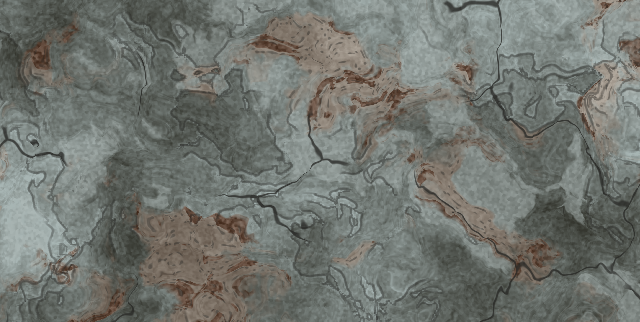
A Shadertoy shader for this texture:

```glsl
// Weathered slate: blue-grey stone with rust stains, split ledges and cracks.

const vec3 SLATE_DARK  = vec3(0.29, 0.305, 0.28);
const vec3 SLATE_LIGHT = vec3(0.57, 0.615, 0.605);
const vec3 TAN_DARK    = vec3(0.43, 0.37, 0.32);
const vec3 TAN_LIGHT   = vec3(0.65, 0.60, 0.55);
const vec3 RUST        = vec3(0.34, 0.23, 0.17);
const vec3 PALE        = vec3(0.63, 0.67, 0.66);
const vec3 CREVICE     = vec3(0.15, 0.15, 0.14);

vec2 hash2(vec2 c) {
    vec3 q = fract(c.xyx * vec3(0.1031, 0.1030, 0.0973));
    q += dot(q, q.yzx + 33.33);
    return fract((q.xx + q.yz) * q.zy);
}

// Cellular noise: nearest distance, second distance, blended cell value.
vec3 cells(vec2 p) {
    vec2 base = floor(p), f = p - base;
    float near = 4.0, second = 4.0, sum = 0.0, total = 0.0001;
    for (int j = -1; j <= 1; j++)
    for (int i = -1; i <= 1; i++) {
        vec2 o = vec2(i, j);
        vec2 r = o + 0.1 + 0.8 * hash2(base + o) - f;
        float d2 = dot(r, r), d = sqrt(d2);
        second = min(second, max(near, d));
        near = min(near, d);
        float w = max(0.0, 1.0 - d2);
        w *= w * w;
        sum += w * hash2(base + o + 71.0).x;
        total += w;
    }
    return vec3(near, second, sum / total);
}

// Octaves of the blended cell value, centred on 0.5.
float clouds(vec2 p, int octaves) {
    float sum = 0.0, total = 0.0, amp = 1.0;
    for (int i = 0; i < octaves; i++) {
        sum += amp * cells(p).z;
        total += amp;
        amp *= 0.58;
        p = mat2(1.6, 1.2, -1.2, 1.6) * p + 7.3;
    }
    return sum / total;
}

float blob(vec2 p, vec2 centre, vec2 radius) {
    vec2 q = (p - centre) / radius;
    return exp(-dot(q, q));
}

// Broad light and dark zones of the slab.
float toneZones(vec2 p) {
    return 0.40 * blob(p, vec2(1.65, 0.88), vec2(0.45, 0.30))
         + 0.30 * blob(p, vec2(0.95, 0.50), vec2(0.28, 0.16))
         + 0.45 * blob(p, vec2(0.06, 0.25), vec2(0.12, 0.09))
         - 0.50 * blob(p, vec2(0.68, 0.12), vec2(0.38, 0.20))
         - 0.32 * blob(p, vec2(0.30, 0.80), vec2(0.38, 0.16))
         - 0.28 * blob(p, vec2(1.80, 0.30), vec2(0.30, 0.14));
}

// Zones where iron stains gather.
float rustZones(vec2 p) {
    return blob(p, vec2(0.85, 0.82), vec2(0.25, 0.20))
         + blob(p, vec2(1.38, 0.80), vec2(0.20, 0.18))
         + blob(p, vec2(1.75, 0.74), vec2(0.16, 0.16))
         + blob(p, vec2(1.50, 0.20), vec2(0.24, 0.18))
         + blob(p, vec2(0.78, 0.39), vec2(0.13, 0.09))
         + 0.8 * blob(p, vec2(0.17, 0.52), vec2(0.15, 0.12));
}

// Soft line around zero distance.
float stroke(float d, float width) {
    return 1.0 - smoothstep(0.25 * width, width, abs(d));
}

void mainImage(out vec4 fragColor, in vec2 fragCoord) {
    vec2 p = fragCoord / iResolution.y;
    vec2 bend = vec2(clouds(p * 2.7, 4), clouds(p * 2.7 + 31.0, 4)) - 0.5;
    vec2 w = p + 0.45 * bend;

    // Stone tone: zones, clouds, tilted bedding streaks
    float streaks = clouds(mat2(0.97, 0.24, -0.24, 0.97) * w * vec2(5.0, 26.0), 4) - 0.5;
    float tone = 0.5 + toneZones(w) + 1.25 * (clouds(w * 2.6 + 3.0, 6) - 0.5) + 0.45 * streaks;

    // Split ledges along contours of a slow height field
    float height = clouds(w * 1.5 + 17.0, 5);
    float slope = max(length(vec2(dFdx(height), dFdy(height))) * iResolution.y, 0.35);
    float broken = smoothstep(0.45, 0.58, clouds(p * 4.0 + 53.0, 3));
    float shadow = 0.0, rim = 0.0;
    for (int i = 0; i < 3; i++) {
        float d = (height - 0.41 - 0.09 * float(i)) / slope;
        tone += 0.14 * (smoothstep(-0.005, 0.005, d) - 0.5);
        shadow += stroke(d, 0.006) * broken;
        rim += stroke(d - 0.007, 0.007) * broken;
    }

    // Rough relief lit from the upper left, and crisp grain
    vec2 lightStep = vec2(-0.004, 0.005);
    float relief = clouds(w * 17.0, 4) - clouds((w + lightStep) * 17.0, 4);
    float grain = cells(p * 125.0).z - 0.5;
    tone += 1.1 * relief + 0.32 * grain + 0.18 * rim;
    vec3 color = mix(SLATE_DARK, SLATE_LIGHT, clamp(tone, -0.3, 1.3));

    // Pale mineral patches
    float chalk = clouds(w * 5.0 + 83.0, 6) + 0.12 * toneZones(w);
    color = mix(color, PALE + 0.12 * grain, 0.55 * smoothstep(0.60, 0.70, chalk));

    // Tan stains with dark rust flakes
    float stain = clouds(w * 3.2 + 9.0, 6) + 0.22 * rustZones(w);
    float stained = smoothstep(0.60, 0.72, stain);
    vec3 tanColor = mix(TAN_DARK, TAN_LIGHT, clamp(tone, -0.3, 1.2));
    color = mix(color, tanColor, 0.85 * stained);
    float flakes = clouds(w * vec2(11.0, 15.0) + 41.0, 5);
    float flaked = smoothstep(0.57, 0.63, flakes) * smoothstep(0.60, 0.70, stain);
    color = mix(color, RUST + 0.25 * grain + 0.3 * relief, 0.75 * flaked);

    // Small pits, then long broken cracks
    float pits = 1.0 - smoothstep(0.10, 0.24, cells(w * 38.0).x);
    color = mix(color, CREVICE, 0.4 * pits * stained);
    vec3 plate = cells(w * 1.9 + 5.0);
    float open = smoothstep(0.50, 0.60, clouds(p * 3.0 + 67.0, 3));
    float crack = stroke((plate.y - plate.x) / 3.8, 0.006) * open;
    color = mix(color, CREVICE, clamp(0.75 * crack + 0.4 * shadow, 0.0, 0.85));

    fragColor = vec4(clamp(color, 0.0, 1.0), 1.0);
}
```
